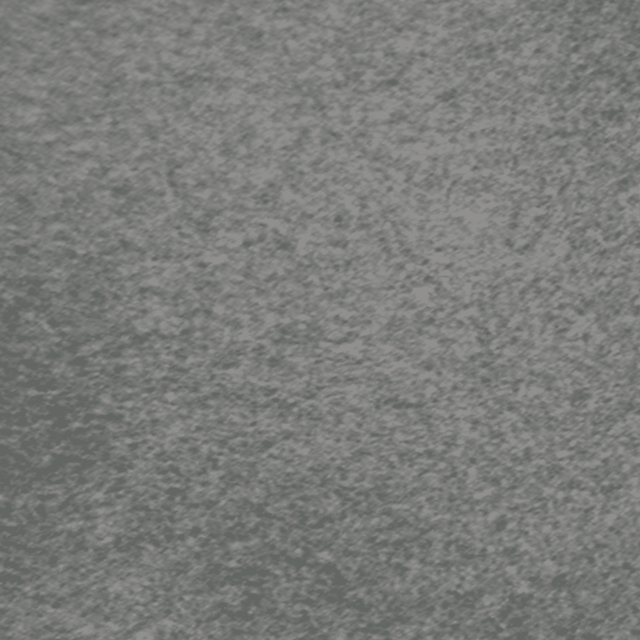
Give the GLSL for this texture, as a WebGL 1 fragment shader.

```glsl
precision highp float;
// Soft grey brushed fleece with fine wavy nap under uneven light.

uniform vec2 u_resolution;

vec3 hash3(vec2 cell) {
  vec3 h = fract(cell.xyx * vec3(0.1031, 0.1030, 0.0973));
  h += dot(h, h.yxz + 33.33);
  return fract((h.xxy + h.yzz) * h.zyx);
}

// Cellular noise: one soft light or dark tuft per cell, about -1 to 1.
float tufts(vec2 p) {
  vec2 cell = floor(p);
  float sum = 0.0;
  for (int j = -1; j <= 1; j++) {
    for (int i = -1; i <= 1; i++) {
      vec2 neighbour = cell + vec2(float(i), float(j));
      vec3 rnd = hash3(neighbour + 17.0);
      vec2 d = p - neighbour - rnd.xy;
      float falloff = max(0.0, 1.0 - dot(d, d));
      sum += falloff * falloff * (2.0 * rnd.z - 1.0);
    }
  }
  return sum;
}

float glow(vec2 uv, vec2 centre, vec2 tightness) {
  vec2 d = (uv - centre) * tightness;
  return exp(-dot(d, d));
}

// Bends the nap: falling at the left, rising at the right and lower left.
vec2 combNap(vec2 uv) {
  float rise = -0.15 * uv.x + 0.21 * uv.x * uv.x;
  rise += 0.07 * smoothstep(0.0, 0.25, uv.x) * (1.0 - smoothstep(0.2, 0.5, uv.y));
  rise += 0.003 * sin(27.0 * uv.x + 4.0 * sin(9.0 * uv.y));
  rise += 0.0015 * sin(61.0 * uv.x - 35.0 * uv.y);
  return vec2(uv.x + 0.35 * uv.x * uv.x, uv.y - rise);
}

float lighting(vec2 uv) {
  float light = 0.417 + 0.1 * glow(uv, vec2(0.62, 0.7), vec2(1.5, 1.7));
  light += 0.03 * glow(uv, vec2(0.2, 0.06), vec2(6.0, 5.0));
  light += 0.025 * glow(uv, vec2(0.97, 0.2), vec2(5.0, 4.0));
  light += 0.02 * glow(uv, vec2(0.08, 0.95), vec2(4.0, 3.0));
  light -= 0.045 * glow(uv, vec2(0.0, 0.38), vec2(5.0, 4.0));
  light -= 0.02 * glow(uv, vec2(0.4, 0.12), vec2(6.0, 6.0));
  light -= 0.025 * glow(uv, vec2(1.0, 0.95), vec2(6.0, 5.0));
  light += 0.004 * sin(11.0 * uv.x + 7.0 * uv.y + 2.0 * sin(8.0 * uv.y - 5.0 * uv.x));
  return light;
}

void main() {
  vec2 uv = gl_FragCoord.xy / u_resolution.y;
  vec2 nap = combNap(uv);
  float crisp = smoothstep(-0.3, 0.9, 0.5 * uv.x + 1.0 - uv.y);

  // Broad patches, tufts and fine nap
  float tone = lighting(uv);
  tone += 0.014 * tufts(nap * vec2(13.0, 30.0));
  tone += 0.042 * tufts(nap * vec2(36.0, 92.0) + 5.3);
  tone += mix(0.03, 0.056, crisp) * tufts(nap * vec2(74.0, 150.0) + 41.7);

  // Tiny fibres, tilted across the nap both ways
  vec2 rising = vec2(uv.x + 0.6 * uv.y, uv.y - 0.6 * uv.x);
  vec2 falling = vec2(uv.x - 0.3 * uv.y, uv.y + 0.3 * uv.x);
  float fibres = tufts(rising * vec2(100.0, 215.0) + 230.0);
  fibres += 0.8 * tufts(falling * vec2(120.0, 235.0) + 470.0);
  tone += mix(0.02, 0.046, crisp) * fibres;
  float glint = smoothstep(0.45, 0.9, tufts(rising * vec2(130.0, 230.0) + 370.0));
  tone += 0.035 * crisp * glint;

  // Greenish shadows to neutral highlights
  vec3 shadowGrey = vec3(0.39, 0.402, 0.39);
  vec3 lightGrey = vec3(0.567, 0.565, 0.562);
  float shade = clamp((tone - 0.39) / 0.175, 0.0, 1.0);
  gl_FragColor = vec4(mix(shadowGrey, lightGrey, shade), 1.0);
}
```
